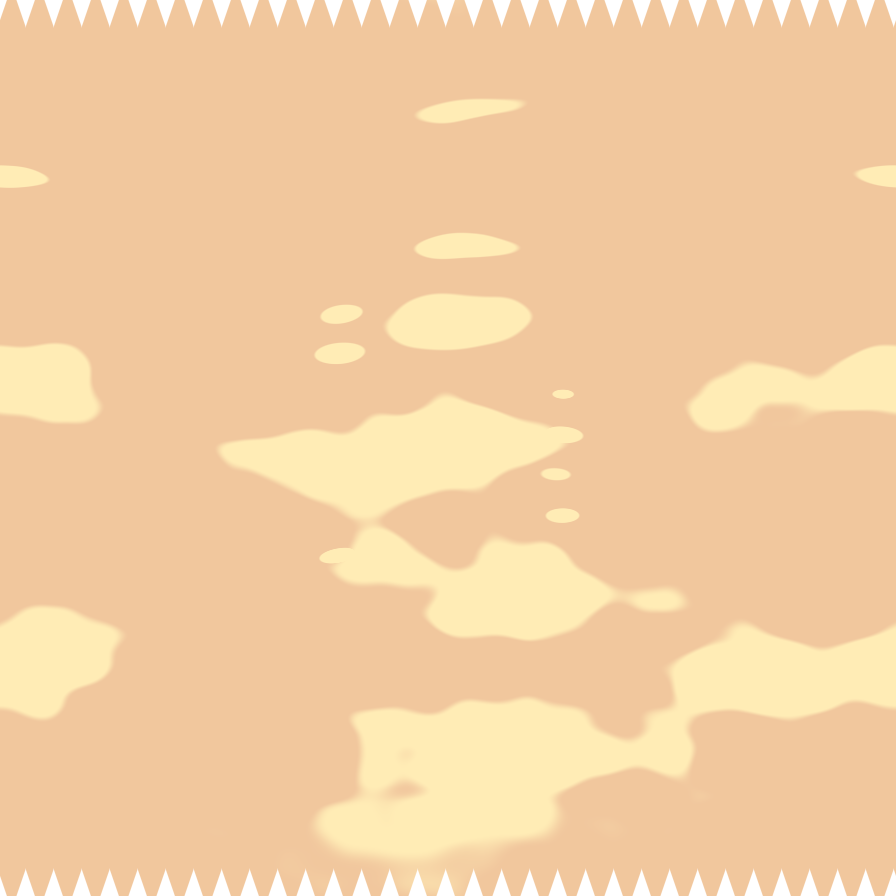
A Shadertoy shader for this texture:

```glsl
// Soft cream patches drifting across peach, with rows of white teeth at top and bottom.

const vec3 PEACH = vec3(0.945, 0.780, 0.617);
const vec3 CREAM = vec3(1.000, 0.925, 0.710);
const vec3 WHITE = vec3(1.0);

// Integer hash: two values in 0..1 for one cell and seed
vec2 hash2(vec2 cell, float seed) {
    uvec3 q = uvec3(ivec3(vec3(cell, seed))) * uvec3(1597u, 3812u, 7919u);
    uint n = (q.x ^ q.y ^ q.z) + q.x + 977u;
    n = (n ^ (n >> 15)) * 73939u;
    n = (n ^ (n >> 13)) * 52711u;
    n ^= n >> 16;
    return vec2(n & 65535u, n >> 16) / 65535.0;
}

float cornerSlope(vec2 cell, vec2 offset, vec2 period, float seed) {
    float angle = 6.2832 * hash2(mod(cell, period), seed).x;
    return dot(vec2(cos(angle), sin(angle)), offset);
}

// Gradient noise that wraps after a whole number of cells
float wrapNoise(vec2 uv, vec2 period, float seed) {
    vec2 p = uv * period;
    vec2 cell = floor(p);
    vec2 f = p - cell;
    vec2 w = f * f * f * (f * (f * 6.0 - 15.0) + 10.0);
    vec2 e = vec2(1.0, 0.0);
    float low = mix(cornerSlope(cell, f, period, seed),
                    cornerSlope(cell + e, f - e, period, seed), w.x);
    float high = mix(cornerSlope(cell + e.yx, f - e.yx, period, seed),
                     cornerSlope(cell + e.xx, f - e.xx, period, seed), w.x);
    return mix(low, high, w.y);
}

float smoothMax(float a, float b, float k) {
    float h = max(k - abs(a - b), 0.0) / k;
    return max(a, b) + 0.25 * h * h * k;
}

// Tilted ellipse on the wrapped canvas: 1 at its centre, 0 on its rim
float ellipse(vec2 uv, vec2 center, vec2 radii, float tilt) {
    vec2 d = fract(uv - center + 0.5) - 0.5;
    d.y += tilt * d.x;
    return 1.0 - length(d / radii);
}

// Large flat patches below, shrinking to slivers above
float patches(vec2 uv, float seed) {
    float field = -2.0;
    for (int n = 0; n < 10; n++) {
        float i = float(n);
        vec2 r = hash2(vec2(i, 3.0), seed);
        vec2 s = hash2(vec2(i, 8.0), seed);
        float x = mod(i, 3.0) > 1.5 ? 0.0 : 0.5;
        float y = n < 4 ? 0.07 + 0.09 * i : 0.49 + 0.078 * (i - 4.0);
        vec2 center = vec2(x + 0.14 * (r.x - 0.5), y);
        float shrink = smoothstep(0.45, 0.75, y);
        vec2 radii = mix(vec2(0.175, 0.049), vec2(0.055, 0.013), shrink);
        radii *= 0.88 + 0.24 * s;
        field = smoothMax(field, ellipse(uv, center, radii, 0.24 * (r.y - 0.5)), 0.25);
    }
    return field;
}

// Small loose flecks around the middle
float flecks(vec2 uv, float seed) {
    float field = -2.0;
    for (int n = 0; n < 7; n++) {
        float i = float(n);
        vec2 r = hash2(vec2(i, 5.0), seed);
        vec2 center = vec2(0.35 + 0.5 * r.x, 0.38 + 0.045 * i);
        vec2 radii = vec2(0.022, 0.009) * (0.7 + 0.6 * r.y);
        field = max(field, ellipse(uv, center, radii, 0.3 * (r.x - 0.5)));
    }
    return field;
}

// White teeth, widest on the edge; aa is the blur in tooth widths
float teeth(vec2 uv, float count, float height, float halfWidth, float aa) {
    float across = abs(fract(uv.x * count - 0.417) - 0.5);
    float inward = min(uv.y, 1.0 - uv.y);
    float d = halfWidth * (1.0 - inward / height) - across;
    return smoothstep(-aa, aa, d);
}

void mainImage(out vec4 fragColor, in vec2 fragCoord) {
    vec2 uv = fragCoord / iResolution.xy;

    // Ragged outlines
    float ripple = wrapNoise(uv, vec2(7.0, 11.0), 11.0)
                 + 0.45 * wrapNoise(uv, vec2(15.0, 23.0), 29.0);
    float field = max(patches(uv, 17.0), flecks(uv, 41.0)) + ripple;

    // Rims blur more toward the lower and upper edges
    float edgeDistance = min(uv.y, 1.0 - uv.y);
    float softness = mix(0.3, 0.075, smoothstep(0.03, 0.14, edgeDistance));
    vec3 color = mix(PEACH, CREAM, smoothstep(-softness, softness, field));

    // Toothed border
    float count = 32.0;
    float aa = 0.75 * count / iResolution.x;
    color = mix(color, WHITE, teeth(uv, count, 0.03, 0.33, aa));

    fragColor = vec4(color, 1.0);
}
```
